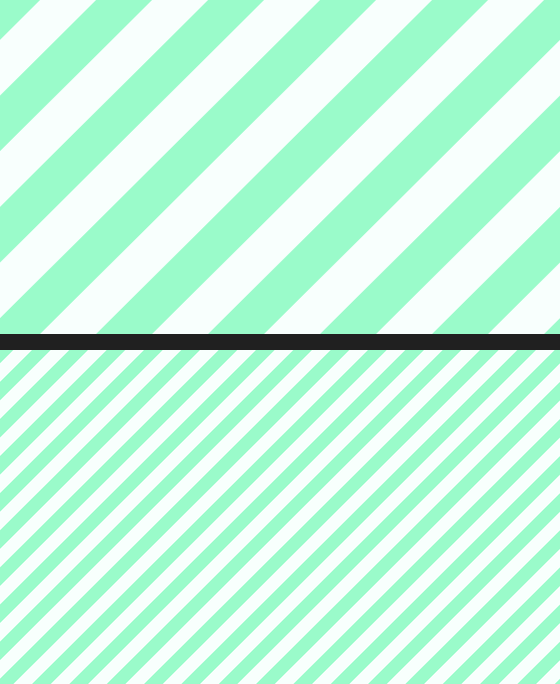
Top: one tile. Bottom: repeated 3 by 3.
Write a Shadertoy shader that draws this pattern.

```glsl
// Diagonal mint and near-white stripes of equal width, rising to the right.
// A linear phase counts whole stripe periods along each axis, so the canvas
// tiles; the distance to the stripe edge is smoothed over about one pixel.

const vec2 REPEATS = vec2(5.0, 3.0);      // stripe periods across and down
const float STRIPE_CENTER = 0.108;        // phase of a mint stripe's middle
const float STRIPE_WIDTH = 0.5;           // share of a period that is mint
const vec3 MINT = vec3(0.604, 0.984, 0.794);
const vec3 PALE = vec3(0.974, 1.0, 0.992);

// Signed distance, in periods, to the edge of a repeating stripe
float stripeDistance(float phase, float center, float width) {
    float offset = fract(phase - center + 0.5) - 0.5;
    return abs(offset) - 0.5 * width;
}

// Coverage from a signed distance and the size of one pixel
float coverage(float dist, float pixel) {
    return clamp(0.5 - dist / pixel, 0.0, 1.0);
}

void mainImage(out vec4 fragColor, in vec2 fragCoord) {
    vec2 uv = fragCoord / iResolution.xy;

    // Phase is constant along each rising diagonal
    float phase = dot(uv, vec2(REPEATS.x, -REPEATS.y));
    float pixel = length(REPEATS / iResolution.xy);

    float stripe = coverage(stripeDistance(phase, STRIPE_CENTER, STRIPE_WIDTH), pixel);
    fragColor = vec4(mix(PALE, MINT, stripe), 1.0);
}
```
